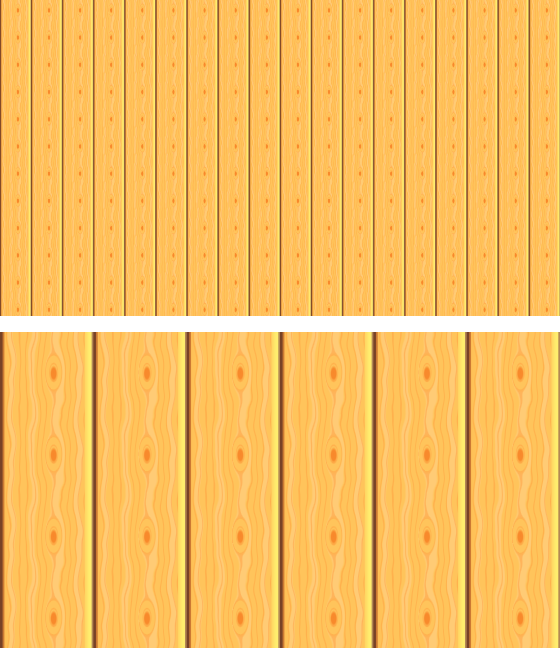
Top, the full canvas; bottom, a detail of the centre.
This texture is drawn by a WebGL 2 fragment shader. Its source:

```glsl
#version 300 es
precision highp float;
// Pine boards with fine wavy grain, a column of oval knots and bevelled dark grooves.

uniform vec2 u_resolution;
out vec4 fragColor;

// Random unit gradient for a lattice cell
vec2 gradient(vec2 cell) {
    float angle = 6.2832 * fract(sin(dot(cell, vec2(127.1, 311.7))) * 4375.85);
    return vec2(cos(angle), sin(angle));
}

// Gradient noise that repeats vertically after a whole number of cells
float noise(vec2 p, float period) {
    vec2 cell = floor(p), f = fract(p);
    vec2 w = f * f * f * (f * (f * 6.0 - 15.0) + 10.0);
    float corner[4];
    for (int i = 0; i < 4; i++) {
        vec2 o = vec2(i & 1, i >> 1);
        vec2 c = cell + o;
        c.y = mod(c.y, period);
        corner[i] = dot(gradient(c), f - o);
    }
    return mix(mix(corner[0], corner[1], w.x), mix(corner[2], corner[3], w.x), w.y);
}

// Antialiased step, one pixel wide
float edge(float at, float x, float pixel) {
    return clamp((x - at) / pixel + 0.5, 0.0, 1.0);
}

// Wood of one board; uv spans one repeat
vec3 wood(vec2 uv) {
    // Knot space: the oval knot is the unit circle
    vec2 q = (uv - vec2(0.575, 0.5)) * vec2(1.0, 0.875) / vec2(0.088, 0.19);
    float r = length(q);

    // Grain streams around the knot and closes into rings inside it
    float wobble = noise(uv * vec2(4.0, 3.0), 3.0) + 0.2 * noise(uv * vec2(9.0, 6.0) + 20.0, 6.0);
    float stream = 1.3 * q.x * (1.0 - 1.0 / max(r * r, 1.0));
    float grain = r < 1.0 ? 2.0 * r - 2.0 : stream + 0.85 * wobble * smoothstep(1.0, 2.2, r);
    float blur = clamp(fwidth(grain), 0.02, 0.8);
    float fromLine = abs(fract(grain - 0.5) - 0.5);
    float line = clamp((0.09 - fromLine) / blur + 0.5, 0.0, 1.0);

    // Pale streaks, thin orange lines and the small core of the knot
    float pale = smoothstep(0.4, 0.8, sin(grain * 1.9 + 1.0)) * smoothstep(0.9, 1.2, r);
    vec3 color = mix(vec3(1.0, 0.77, 0.355), vec3(1.0, 0.795, 0.46), pale);
    color = mix(color, vec3(1.0, 0.62, 0.25), 0.5 * line);
    float core = 1.0 - smoothstep(0.25, 0.5, length(q + vec2(0.0, 0.06)));
    return mix(color, vec3(0.97, 0.5, 0.14), 0.85 * core);
}

void main() {
    // 18 boards across; each repeat is 8 wide by 7 high, counted from the top
    float boards = 18.0;
    float pixel = boards / u_resolution.x;
    vec2 p = (gl_FragCoord.xy - vec2(0.0, u_resolution.y)) * pixel;
    vec2 uv = fract(vec2(p.x, p.y / 0.875 + 0.865));
    vec3 board = wood(uv);

    // Signed distance from the groove, wrapping in the middle of the board
    float s = fract(p.x + 0.5) - 0.5;
    float shade = smoothstep(0.12, 0.03, s) * step(0.0, s);
    board = mix(board, vec3(1.0, 0.7, 0.28), 0.3 * shade);

    // Bevel from left to right: highlight, tan lip, dark gap, brown lip, wood
    vec3 highlight = mix(vec3(1.0, 0.83, 0.38), vec3(1.0, 0.93, 0.43), smoothstep(-0.1, -0.035, s));
    vec3 color = mix(board, highlight, edge(-0.092, s, pixel));
    color = mix(color, vec3(0.7, 0.53, 0.33), edge(-0.018, s, pixel));
    color = mix(color, vec3(0.47, 0.26, 0.15), edge(0.0, s, pixel));
    color = mix(color, vec3(0.8, 0.48, 0.2), edge(0.028, s, pixel));
    color = mix(color, board, edge(0.047, s, pixel));
    fragColor = vec4(color, 1.0);
}
```
